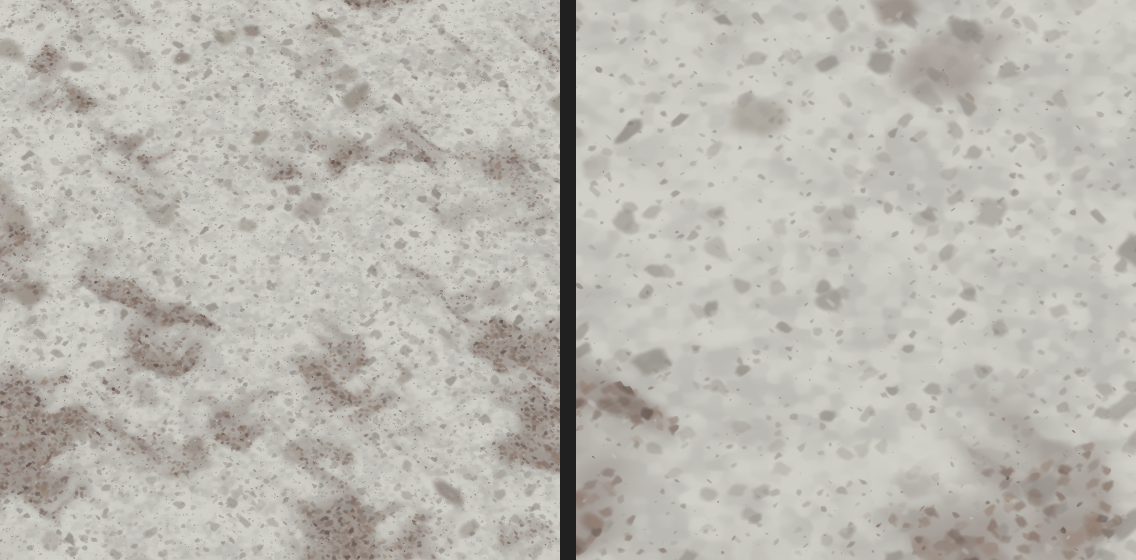
Left, the full canvas; right, a detail of the centre.
Give the GLSL for this texture, as a Shadertoy shader.

```glsl
const vec3 PALE = vec3(0.815, 0.815, 0.787);
const vec3 MIST = vec3(0.735, 0.728, 0.705);
const vec3 STONE = vec3(0.66, 0.64, 0.615);
const vec3 SLATE = vec3(0.49, 0.465, 0.44);
const vec3 SAND = vec3(0.62, 0.60, 0.55);
const vec3 TAUPE = vec3(0.56, 0.515, 0.49);
const vec3 RUST = vec3(0.60, 0.51, 0.45);
const vec3 UMBER = vec3(0.46, 0.39, 0.36);
const vec3 DARK = vec3(0.34, 0.28, 0.26);

const float CLUSTER_SCALE = 6.5;
const float CLUSTER_START = 0.53;
const float CLUSTER_FULL = 0.80;
const float LOWER_BIAS = 0.24;
const float PERSPECTIVE = 0.2;

vec3 hash3(vec2 p) {
    vec3 q = fract(p.xyx * vec3(0.1031, 0.1030, 0.0973));
    q += dot(q, q.yxz + 33.33);
    return fract((q.xxy + q.yzz) * q.zyx);
}

// Smooth cellular noise: random cell values blended by distance
float softCells(vec2 p) {
    vec2 cell = floor(p);
    float total = 0.0, weights = 1e-4;
    for (int y = -1; y <= 1; y++)
    for (int x = -1; x <= 1; x++) {
        vec2 id = cell + vec2(x, y);
        vec3 h = hash3(id + 71.0);
        vec2 d = p - id - 0.15 - 0.7 * h.xy;
        float w = exp(-6.0 * dot(d, d));
        total += w * h.z;
        weights += w;
    }
    return total / weights;
}

// Ragged, gently slanted patches where the brown minerals gather
float clusterField(vec2 p) {
    vec2 q = vec2(0.9 * p.x + 0.1 * p.y, 0.22 * p.x + 1.15 * p.y);
    q += 0.022 * sin(q.yx * 23.0 + 0.7) + 0.012 * sin(q.yx * 59.0 + 2.0);
    return 0.50 * softCells(q * CLUSTER_SCALE + 3.0)
         + 0.32 * softCells(q * CLUSTER_SCALE * 2.4 + 19.0)
         + 0.18 * softCells(q * CLUSTER_SCALE * 5.5 + 31.0);
}

// Lays angular grains of random size, turn, tone and opacity over a ground
vec3 scatter(vec3 ground, vec2 p, float cells, float density, float size,
             float edge, vec3 toneA, vec3 toneB, float opacity) {
    p = p * cells + cells;
    p += 0.07 * sin(p.yx * 4.3) + 0.04 * sin(p.yx * 9.1 + 1.0);
    vec2 cell = floor(p);
    for (int y = -1; y <= 1; y++)
    for (int x = -1; x <= 1; x++) {
        vec2 id = cell + vec2(x, y);
        vec3 place = hash3(id);
        vec3 look = hash3(id + 137.0);
        float radius = size * smoothstep(0.0, 0.35, density - place.z);
        vec2 d = p - id - 0.2 - 0.6 * place.xy;
        float turn = 2.4 * (look.x - 0.5);
        d = mat2(cos(turn), sin(turn), -sin(turn), cos(turn)) * d;
        d *= vec2(0.8, 1.2);
        float skew = look.y - 0.5;
        float dist = max(0.9 * length(d), abs(d.x + skew * d.y));
        float cover = 1.0 - smoothstep(radius * (1.0 - edge), radius + 1e-3, dist);
        cover *= smoothstep(0.0, 0.1, radius);
        vec3 tone = mix(toneA, toneB, look.z);
        ground = mix(ground, tone, cover * opacity * mix(0.4, 1.0, look.y));
    }
    return ground;
}

void mainImage(out vec4 fragColor, in vec2 fragCoord) {
    vec2 uv = fragCoord / iResolution.xy;
    vec2 p = vec2(uv.x - 0.5, uv.y) * (1.0 + PERSPECTIVE * uv.y) + 1.0;

    float field = clusterField(p) + LOWER_BIAS * (0.45 - uv.y);
    float cluster = smoothstep(CLUSTER_START, CLUSTER_FULL, field);
    float halo = smoothstep(CLUSTER_START - 0.16, CLUSTER_FULL - 0.08, field);

    // Cloudy pale matrix, stained around the clusters
    float cloud = 0.30 * softCells(p * 9.0 + 40.0)
                + 0.35 * softCells(p * vec2(38.0, 46.0))
                + 0.35 * softCells(p * vec2(105.0, 130.0));
    vec3 color = mix(PALE, MIST, smoothstep(0.3, 0.85, cloud + 0.15 * halo));
    color = mix(color, STONE, 0.35 * halo);
    color = mix(color, TAUPE, 0.6 * cluster);

    // Large blurred inclusions, then grey grains
    color = scatter(color, p, 11.0, 0.34, 0.42, 0.6, SAND, TAUPE, 0.9);
    color = scatter(color, p, 36.0, 0.36, 0.44, 0.5, STONE, SLATE, 0.65);
    color = scatter(color, p, 71.0, 0.38, 0.46, 0.55, STONE, SLATE, 0.6);

    // Brown grains crowd the clusters and thin out in the halo
    color = scatter(color, p, 64.0, 0.7 * cluster, 0.58, 0.65, RUST, UMBER, 0.75);
    color = scatter(color, p, 109.0, 0.06 + 0.35 * halo + 0.4 * cluster, 0.52,
                    0.65, RUST, UMBER, 0.7);
    color = scatter(color, p, 87.0, 0.04 + 0.45 * cluster, 0.5, 0.6, UMBER, DARK, 0.8);

    // Fine dust and pale flecks
    color = scatter(color, p, 151.0, 0.3, 0.5, 0.7, STONE, SLATE, 0.55);
    color = scatter(color, p, 79.0, 0.24, 0.42, 0.7, PALE, MIST, 0.6);

    fragColor = vec4(color, 1.0);
}
```
